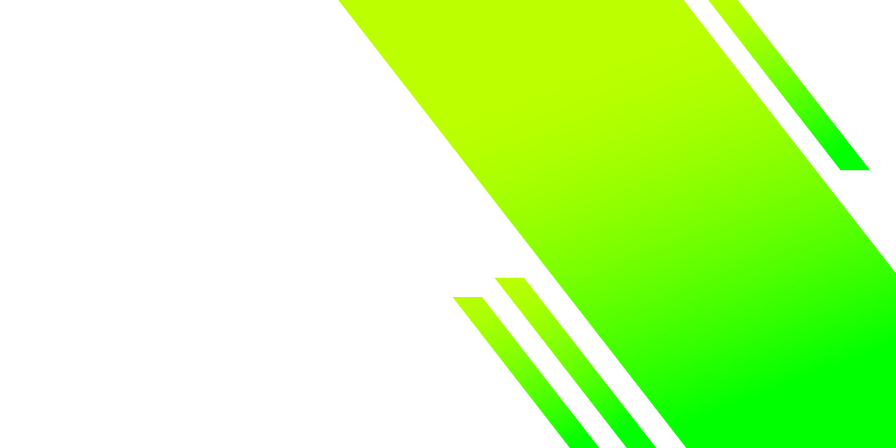
Give the GLSL for this background, as a Shadertoy shader.

```glsl
// A wide slanted band and three thin slanted stripes on white.
// Each shape is a sheared box: a span across the slant and a span of depth
// below the top edge, filled with a tilted lime-to-green ramp.

// All lengths are in canvas heights.
const vec3 PAPER = vec3(1.0);
const vec3 LIME  = vec3(0.735, 1.0, 0.0);
const vec3 GREEN = vec3(0.0, 1.0, 0.0);

const float SLANT      = 0.777;  // rightward shift per unit of depth
const float RAMP_TILT  = 0.38;   // how much the ramp advances to the right
const float RAMP_CURVE = 1.5;    // above 1 the lime part lasts longer

const vec2 BAND_SPAN = vec2(0.755, 1.526);
const vec2 BAND_RAMP = vec2(0.65, 1.53);

const float STRIPE_WIDTH = 0.066;
const float STRIPE_RAMP  = 0.35;
const float OFF_CANVAS   = 1.0;  // extends a shape past the canvas edge

// Per stripe: left edge, top depth, bottom depth, ramp start
const int STRIPE_COUNT = 3;
const vec4 STRIPES[STRIPE_COUNT] = vec4[](
    vec4(1.581, -OFF_CANVAS, 0.380, 0.0),
    vec4(0.622, 0.620, 1.0 + OFF_CANVAS, 0.620),
    vec4(0.495, 0.663, 1.0 + OFF_CANVAS, 0.650)
);

// Signed distance to a span, negative inside
float spanDistance(float x, vec2 span) {
    return max(span.x - x, x - span.y);
}

// Smooth coverage of a sheared box; q = (position across the slant, depth)
float slantedBox(vec2 q, vec2 across, vec2 depth, float pixel) {
    float side = spanDistance(q.x, across) / sqrt(1.0 + SLANT * SLANT);
    float cap = spanDistance(q.y, depth);
    return clamp(0.5 - max(side, cap) / pixel, 0.0, 1.0);
}

vec3 limeToGreen(float t, vec2 range) {
    float f = clamp((t - range.x) / (range.y - range.x), 0.0, 1.0);
    return mix(LIME, GREEN, pow(f, RAMP_CURVE));
}

void mainImage(out vec4 fragColor, in vec2 fragCoord) {
    float pixel = 1.0 / iResolution.y;
    vec2 p = fragCoord * pixel;
    float depth = 1.0 - p.y;
    vec2 q = vec2(p.x - SLANT * depth, depth);

    // Wide band, crossing the full height
    vec2 fullDepth = vec2(-OFF_CANVAS, 1.0 + OFF_CANVAS);
    vec3 bandColor = limeToGreen(depth + RAMP_TILT * p.x, BAND_RAMP);
    vec3 color = mix(PAPER, bandColor, slantedBox(q, BAND_SPAN, fullDepth, pixel));

    // Thin stripes, each with its own ramp
    for (int i = 0; i < STRIPE_COUNT; i++) {
        vec4 stripe = STRIPES[i];
        vec2 across = vec2(stripe.x, stripe.x + STRIPE_WIDTH);
        float t = depth + RAMP_TILT * (q.x - stripe.x);
        vec3 stripeColor = limeToGreen(t, vec2(stripe.w, stripe.w + STRIPE_RAMP));
        color = mix(color, stripeColor, slantedBox(q, across, stripe.yz, pixel));
    }

    fragColor = vec4(color, 1.0);
}
```
